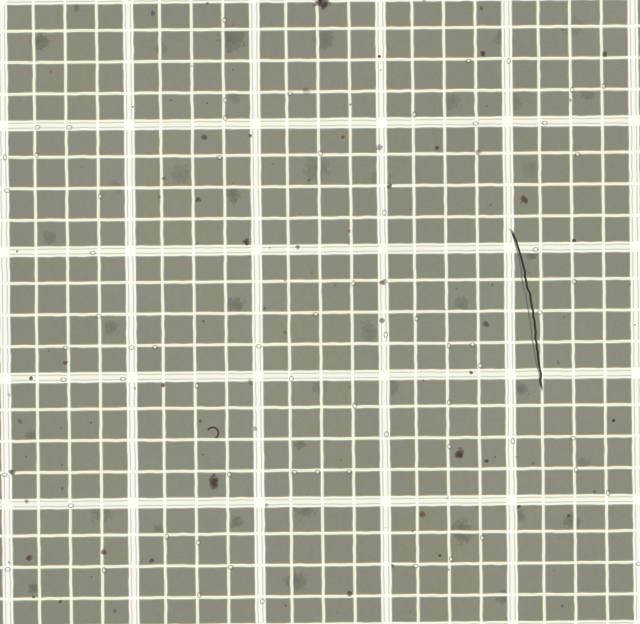
Give the GLSL for this pattern, as a Shadertoy shader.

```glsl
const float PITCH = 0.2022;        // spacing of the triple rulings
const float STEP = PITCH / 4.0;    // spacing of every ruling
const float THIN_HALF = 0.0022;
const float TRIPLE_HALF = 0.0083;
const vec3 GLASS = vec3(0.55, 0.55, 0.49);
const vec3 CREAM = vec3(0.96, 0.96, 0.87);
const vec3 WHITE = vec3(0.98, 0.98, 0.95);
const vec3 GROOVE = vec3(0.83, 0.83, 0.74);
const vec3 COOL_RIM = vec3(0.64, 0.68, 0.64);
const vec3 WARM_RIM = vec3(0.68, 0.65, 0.54);
const vec3 DIRT = vec3(0.29, 0.24, 0.21);

float hash(vec2 p) {
    return fract(sin(dot(p, vec2(127.1, 311.7))) * 43758.545);
}

float noise(vec2 p) {
    vec2 i = floor(p), f = fract(p);
    f = f * f * (3.0 - 2.0 * f);
    return mix(mix(hash(i), hash(i + vec2(1, 0)), f.x),
               mix(hash(i + vec2(0, 1)), hash(i + vec2(1, 1)), f.x), f.y);
}

// Soft stripe centred on zero
float band(float d, float halfWidth, float soft) {
    return 1.0 - smoothstep(halfWidth - soft, halfWidth + soft, abs(d));
}

// Signed offset from the nearest ruling
float rulingOffset(float u) {
    return (fract(u / STEP + 0.5) - 0.5) * STEP;
}

// 1 where the nearest ruling is a triple one
float isTriple(float u) {
    return 1.0 - step(0.5, mod(floor(u / STEP + 0.5), 4.0));
}

float rulingHalf(float u) {
    return mix(THIN_HALF, TRIPLE_HALF, isTriple(u));
}

// Coloured fringe: cool on the far side of a ruling, warm on the near side
vec3 addRim(vec3 col, float u, float soft) {
    float d = rulingOffset(u);
    float edge = abs(d) - rulingHalf(u);
    vec3 tint = d > 0.0 ? COOL_RIM : WARM_RIM;
    return mix(col, tint, 0.9 * band(edge, 0.0015, soft));
}

float rulingMask(float u, float soft) {
    return band(rulingOffset(u), rulingHalf(u), soft);
}

float grooveMask(float u, float soft) {
    return isTriple(u) * band(abs(rulingOffset(u)) - 0.0039, 0.0009, soft);
}

// Irregular dark grain with a softer rim
float grain(vec2 d, float radius, vec2 p) {
    float r = length(d) + radius * 0.7 * (noise(p * 230.0) - 0.5);
    return 0.6 * (1.0 - smoothstep(radius * 0.65, radius * 1.15, r))
         + 0.35 * (1.0 - smoothstep(0.0, radius * 0.8, r));
}

// One random grain in some of the scatter cells
float scatter(vec2 p, float size, float chance, vec2 radii, float seed) {
    vec2 id = floor(p / size) + seed;
    vec2 centre = 0.25 + 0.5 * vec2(hash(id + 3.1), hash(id + 7.7));
    float radius = mix(radii.x, radii.y, pow(hash(id + 12.3), 2.0));
    float strength = 0.35 + 0.65 * hash(id + 19.9);
    return step(hash(id), chance) * strength * grain((fract(p / size) - centre) * size, radius, p);
}

// Small curled burr on some of the rulings: x is the shade, y the light
vec2 burr(vec2 g, float soft) {
    vec2 id = floor(g / STEP + 0.5);
    vec2 local = vec2(rulingOffset(g.x), rulingOffset(g.y));
    local = hash(id + 5.3) < 0.5 ? local : local.yx;
    vec2 d = local - vec2(0.003, (hash(id + 8.1) - 0.5) * 0.6 * STEP);
    float on = step(hash(id + 2.7), 0.17);
    float ring = band(length(d * vec2(1.0, 0.75)) - 0.003, 0.0006, soft);
    return on * vec2(ring * 0.5, band(length(d), 0.0018, soft) * 0.7);
}

// Bent fibre running downward; side shifts the strand
float fibre(vec2 p, float side, float width, float soft) {
    float t = (0.637 - p.y) / 0.267;
    float s = sqrt(clamp(t, 0.002, 1.0));
    float x = 0.809 + 0.06 * s + side * sin(3.14 * t) + 0.003 * (noise(p.yy * 70.0) - 0.5);
    float slope = 0.112 / s;
    float ends = smoothstep(0.0, 0.06, t) * (1.0 - smoothstep(0.94, 1.0, t));
    return ends * band((p.x - x) / sqrt(1.0 + slope * slope), width, soft);
}

void mainImage(out vec4 fragColor, in vec2 fragCoord) {
    vec2 p = fragCoord / iResolution.y;
    float soft = max(0.75 / iResolution.y, 0.0009);

    // Slightly skewed ruling coordinates, with y running downward
    vec2 g = vec2(p.x - 0.0027 - 0.0105 * (1.0 - p.y), 1.0004 - p.y + 0.0085 * p.x);
    vec2 wear = vec2(noise(p * 75.0), noise(p * 75.0 + 40.0)) - 0.5;
    g += 0.0011 * wear;

    // Glass ground
    vec3 col = GLASS + 0.018 * (noise(p * 5.0) - 0.5) + 0.015 * (noise(p * 280.0) - 0.5);
    col *= 1.0 - 0.22 * scatter(p, 0.11, 0.55, vec2(0.01, 0.022), 31.0);

    // Rulings
    col = addRim(addRim(col, g.x, soft), g.y, soft);
    float across = rulingMask(g.y, soft), down = rulingMask(g.x, soft);
    col = mix(col, mix(CREAM, WHITE, 0.5 * isTriple(g.y)), across);
    col = mix(col, mix(CREAM, WHITE, isTriple(g.x)), down);
    col = mix(col, GROOVE, grooveMask(g.y, soft) * (1.0 - down));
    col = mix(col, GROOVE, grooveMask(g.x, soft) * (1.0 - across));
    col = mix(col, vec3(1.0, 1.0, 0.97), across * down);

    // Burrs and grains
    vec2 curl = burr(g, soft);
    col = mix(mix(col, vec3(0.4, 0.38, 0.35), curl.x), CREAM, curl.y);
    vec3 dirt = DIRT + vec3(0.12, 0.0, 0.03) * (noise(p * 9.0) - 0.4);
    col = mix(col, dirt, scatter(p, 0.073, 0.36, vec2(0.003, 0.0065), 4.0));
    col = mix(col, dirt, 0.6 * scatter(p, 0.058, 0.25, vec2(0.0015, 0.0035), 57.0));

    // Larger clumps and a curled thread
    col = mix(col, DIRT * 0.75, grain(p - vec2(0.516, 0.999), 0.013, p));
    col = mix(col, DIRT, grain((p - vec2(0.343, 0.226)) * vec2(1.4, 0.8), 0.011, p));
    col = mix(col, DIRT, grain(p - vec2(0.736, 0.272), 0.009, p));
    vec2 c = p - vec2(0.341, 0.306);
    float thread = band(length(c) - 0.009, 0.0015, soft) * smoothstep(-0.006, 0.0, c.x + c.y);
    col = mix(col, DIRT, 0.8 * thread);

    // Fibre with a faint second strand
    col = mix(col, vec3(0.36, 0.36, 0.34), 0.55 * fibre(p, -0.006, 0.0012, soft));
    col = mix(col, vec3(0.17, 0.18, 0.18), 0.85 * fibre(p, 0.001, 0.0016, soft));

    fragColor = vec4(clamp(col, 0.0, 1.0), 1.0);
}
```
